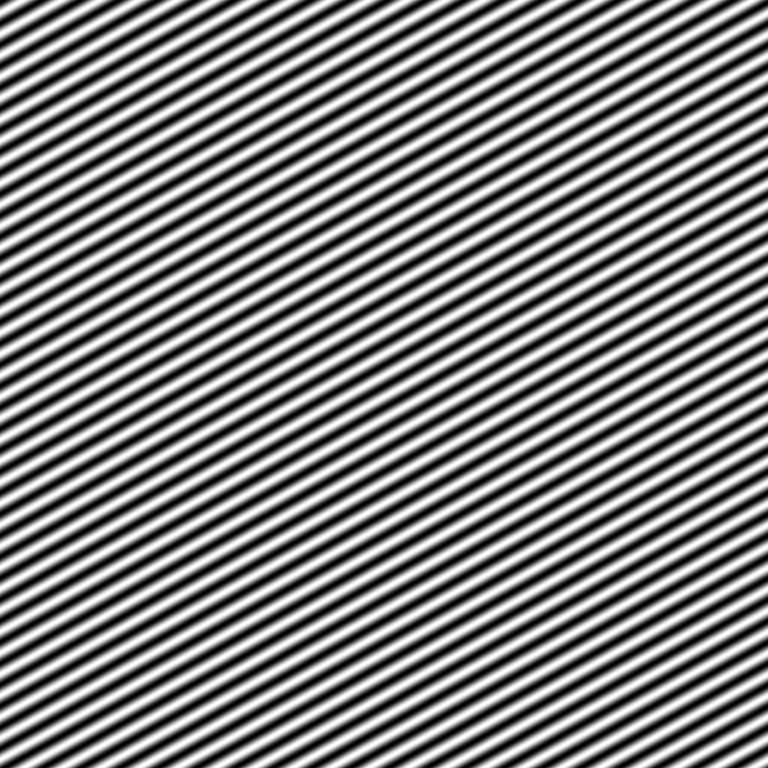
Give the GLSL for this pattern, as a WebGL 2 fragment shader.

```glsl
#version 300 es
precision highp float;
// Fine diagonal stripes rising to the right, with soft edges.
// A cosine wave along a tilted axis blends black into white;
// its frequency is given as whole repeats across and down.

uniform vec2 u_resolution;
out vec4 fragColor;

const float TAU = 6.283185;
const vec2 REPEATS = vec2(20.0, 36.0);  // stripes across, stripes down
const float DARK_OFFSET = 0.11;         // shift of the dark centre, in periods
const vec3 DARK = vec3(0.0);
const vec3 LIGHT = vec3(1.0);

// Position along the stripe normal, counted in periods from the canvas centre.
float stripePhase(vec2 uv, vec2 repeats) {
    return dot(uv - 0.5, vec2(-repeats.x, repeats.y));
}

// Smooth wave: 0 at whole periods, 1 halfway between them.
float softWave(float phase) {
    return 0.5 - 0.5 * cos(TAU * fract(phase));
}

void main() {
    vec2 uv = gl_FragCoord.xy / u_resolution;
    float shade = softWave(stripePhase(uv, REPEATS) + DARK_OFFSET);
    fragColor = vec4(mix(DARK, LIGHT, shade), 1.0);
}
```
